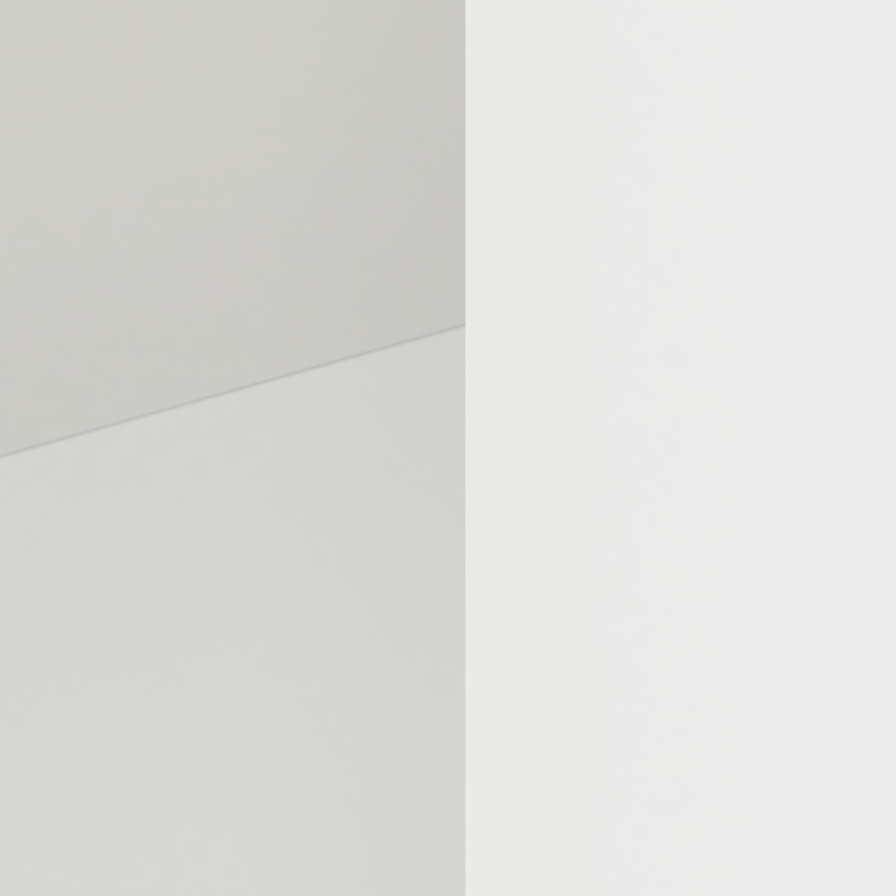
Write a three.js fragment shader that draws this background.

```glsl
// Pale wall corner: a shaded recess with a slanted seam beside a bright upright panel.
varying vec2 vUv;

// Layout, in canvas units
const float PANEL_X = 0.5195;
const float SEAM_LEFT_Y = 0.490;
const float SEAM_SLOPE = 0.283;
const float EDGE_SOFTNESS = 0.0016;
const float SEAM_WIDTH = 0.0024;
const float RIM_WIDTH = 0.004;

// Colours
const vec3 WALL_TOP = vec3(0.808, 0.806, 0.786);
const vec3 WALL_SEAM = vec3(0.797, 0.795, 0.776);
const vec3 SLOPE_SEAM = vec3(0.829, 0.830, 0.814);
const vec3 SLOPE_BOTTOM = vec3(0.845, 0.845, 0.829);
const vec3 PANEL_NEAR = vec3(0.913, 0.914, 0.908);
const vec3 PANEL_FAR = vec3(0.918, 0.919, 0.917);

// Strengths
const float SEAM_SHADE = 0.055;
const float CORNER_SHADE = 0.012;
const float RIM_LIGHT = 0.012;
const float MOTTLE_SCALE = 70.0;
const float MOTTLE_AMOUNT = 0.006;

float hash(vec2 p) {
  return fract(sin(dot(p, vec2(127.1, 311.7))) * 43758.5453);
}

float noise(vec2 p) {
  vec2 cell = floor(p);
  vec2 f = fract(p);
  f = f * f * (3.0 - 2.0 * f);
  float low = mix(hash(cell), hash(cell + vec2(1.0, 0.0)), f.x);
  float high = mix(hash(cell + vec2(0.0, 1.0)), hash(cell + vec2(1.0, 1.0)), f.x);
  return mix(low, high, f.y);
}

// Fine plaster grain, centred on zero
float plaster(vec2 p) {
  float sum = 0.0;
  float weight = 0.5;
  for (int i = 0; i < 3; i++) {
    sum += weight * (noise(p) - 0.5);
    p = p * 2.03 + 17.0;
    weight *= 0.5;
  }
  return sum;
}

// Upper wall and lower slope, parted by a thin shaded seam
vec3 recess(vec2 uv) {
  float seamY = SEAM_LEFT_Y + SEAM_SLOPE * uv.x;
  float seamDist = (uv.y - seamY) / sqrt(1.0 + SEAM_SLOPE * SEAM_SLOPE);

  vec3 wall = mix(WALL_SEAM, WALL_TOP, smoothstep(0.0, 0.45, seamDist));
  vec3 slope = mix(SLOPE_SEAM, SLOPE_BOTTOM, smoothstep(0.0, 0.55, -seamDist));
  vec3 color = mix(slope, wall, smoothstep(-EDGE_SOFTNESS, EDGE_SOFTNESS, seamDist));

  float line = seamDist / SEAM_WIDTH;
  color -= SEAM_SHADE * exp(-line * line);
  color -= CORNER_SHADE * smoothstep(0.25, PANEL_X, uv.x);
  return color;
}

// Bright panel with a faint lit rim along its left edge
vec3 panel(vec2 uv) {
  float inset = uv.x - PANEL_X;
  vec3 color = mix(PANEL_NEAR, PANEL_FAR, smoothstep(0.0, 0.4, inset));
  float rim = inset / RIM_WIDTH;
  return color + RIM_LIGHT * exp(-rim * rim);
}

void main() {
  float onPanel = smoothstep(-EDGE_SOFTNESS, EDGE_SOFTNESS, vUv.x - PANEL_X);
  vec3 color = mix(recess(vUv), panel(vUv), onPanel);
  color += MOTTLE_AMOUNT * plaster(vUv * MOTTLE_SCALE);
  gl_FragColor = vec4(color, 1.0);
}
```
